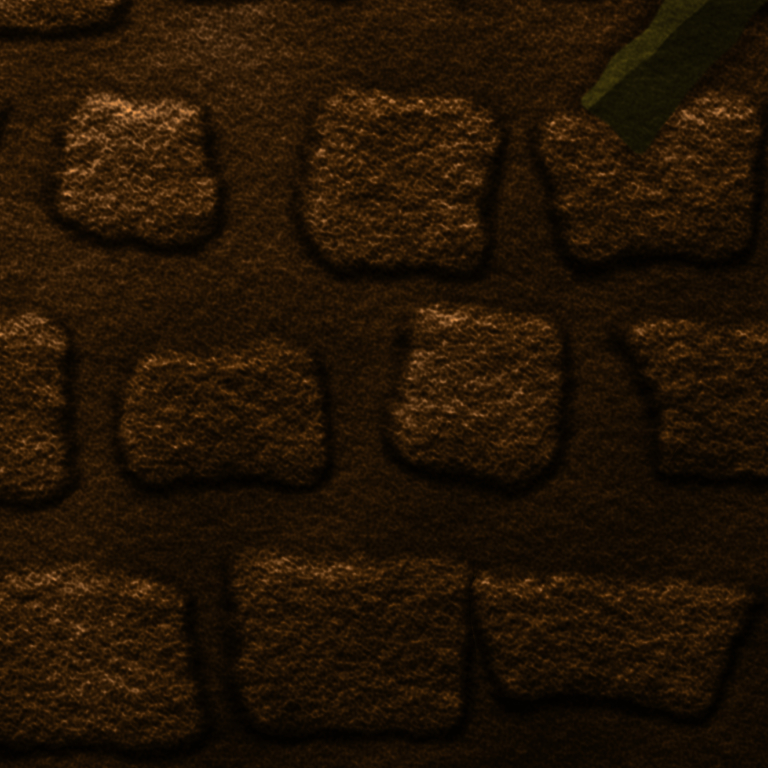
Write a Shadertoy shader that draws this texture.

```glsl
const vec2  CELL = vec2(0.335, 0.31);       // spacing of the stones
const vec2  STONE_MIN = vec2(0.26, 0.25);   // half sizes, in cells
const vec2  STONE_MAX = vec2(0.47, 0.42);
const vec2  JITTER = vec2(0.07, 0.16);
const float TILT = 0.16;
const float OUTLINE_WARP = 0.028;
const float OUTLINE_CHIP = 0.009;
const vec2  LIGHT_DIR = vec2(-0.20, 0.98);
const float BASE_TONE = 0.138;
const float STONE_RELIEF = 2.7;
const float MORTAR_RELIEF = 1.5;
const float SPECKLE = 0.55;
const vec3  BROWN = vec3(1.0, 0.56, 0.12);
const vec3  TAN = vec3(1.0, 0.65, 0.33);
const vec3  OLIVE = vec3(0.92, 0.78, 0.16);
const vec2  SHARD_CENTER = vec2(0.885, 0.945);
const vec2  SHARD_AXIS = vec2(0.65, 0.76);
const vec2  SHARD_HALF = vec2(0.145, 0.052);

vec2 hash2(vec2 p) {
    uvec2 v = uvec2(ivec2(floor(p)) + 4096);
    for (int i = 0; i < 2; i++) {
        v = v * 1664525u + 1013904223u;
        v.x += v.y * 1664525u;
        v.y += v.x * 1664525u;
        v ^= v >> 16u;
    }
    return vec2(v & 0xffffu) / 65535.0;
}

float cornerSlope(vec2 corner, vec2 offset) {
    float a = 6.2832 * hash2(corner).x;
    return dot(vec2(cos(a), sin(a)), offset);
}

float gradientNoise(vec2 p) {
    vec2 i = floor(p), f = p - i;
    vec2 u = f * f * f * (f * (f * 6.0 - 15.0) + 10.0);
    vec2 e = vec2(1.0, 0.0);
    float low  = mix(cornerSlope(i, f), cornerSlope(i + e, f - e), u.x);
    float high = mix(cornerSlope(i + e.yx, f - e.yx), cornerSlope(i + 1.0, f - 1.0), u.x);
    return mix(low, high, u.y);
}

float roundBox(vec2 q, vec2 halfSize, float radius) {
    vec2 d = abs(q) - halfSize + radius;
    return length(max(d, 0.0)) + min(max(d.x, d.y), 0.0) - radius;
}

// Signed distance to the nearest stone in staggered rows
float stoneDistance(vec2 p) {
    p += OUTLINE_WARP * vec2(gradientNoise(p * 7.0), gradientNoise(p * 7.0 + 40.0));
    p += OUTLINE_CHIP * vec2(gradientNoise(p * 31.0), gradientNoise(p * 31.0 + 80.0));
    float nearest = 1.0;
    for (int y = -1; y <= 1; y++) {
        float row = floor(p.y / CELL.y) + float(y);
        float shift = hash2(vec2(row, 71.0)).x;
        for (int x = -1; x <= 1; x++) {
            float col = floor(p.x / CELL.x + shift) + float(x);
            vec2 id = vec2(col, row);
            vec2 place = hash2(id + 13.0), size = hash2(id + 207.0), form = hash2(id + 431.0);
            vec2 q = p - CELL * (id + vec2(0.5 - shift, 0.5) + JITTER * (place - 0.5));
            float a = TILT * (form.x - 0.5);
            q = vec2(q.x + a * q.y, q.y - a * q.x);
            q.x *= 1.0 + 1.6 * (form.y - 0.5) * q.y / CELL.y;
            vec2 halfSize = CELL * mix(STONE_MIN, STONE_MAX, size);
            nearest = min(nearest, roundBox(q, halfSize, mix(0.025, 0.065, form.y)));
        }
    }
    return nearest;
}

// Rough surface, coarse pits to fine grit
float surfaceHeight(vec2 p) {
    p = vec2(p.x + 0.35 * p.y, p.y - 0.15 * p.x);
    return 0.75 * gradientNoise(p * 21.0) + 0.55 * gradientNoise(p * 46.0 + 9.0)
         + 0.36 * gradientNoise(p * 92.0 + 23.0) + 0.22 * gradientNoise(p * 175.0 + 51.0);
}

void mainImage(out vec4 fragColor, in vec2 fragCoord) {
    vec2 p = fragCoord / iResolution.y;

    // Stone outline and the direction its edge faces
    float d = stoneDistance(p);
    vec2 e = vec2(0.004, 0.0);
    vec2 slope = vec2(stoneDistance(p + e), stoneDistance(p + e.yx)) - d;
    float facing = dot(slope / max(length(slope), 0.0005), LIGHT_DIR);
    float stone = smoothstep(0.010, -0.012, d);

    // Olive shard leaning over the wall
    vec2 q = p - SHARD_CENTER;
    q = vec2(dot(q, SHARD_AXIS), dot(q, vec2(-SHARD_AXIS.y, SHARD_AXIS.x)));
    q += 0.012 * gradientNoise(p * 16.0);
    float shardDist = roundBox(q, SHARD_HALF, 0.012);
    float shard = smoothstep(0.003, -0.003, shardDist);

    // Logarithmic exposure: lamp falloff, patches and grit
    float relief = surfaceHeight(p) - surfaceHeight(p + LIGHT_DIR * 0.0042);
    float patches = gradientNoise(p * 5.0 + 17.0);
    float speckle = gradientNoise(p * 210.0) + 0.5 * gradientNoise(p * 120.0 + 5.0);
    float lamp = 0.85 * (p.y - 0.5) - 0.40 * (p.x - 0.5);
    float tone = lamp + 0.55 * patches + SPECKLE * speckle;
    tone += relief * mix(MORTAR_RELIEF, STONE_RELIEF, stone);
    tone += mix(-0.20, 0.18, stone);

    // Lit upper rims, shaded undersides and dark creases
    float rim = exp(-pow((d + 0.014) / 0.016, 2.0));
    float under = smoothstep(-0.055, 0.0, d) * smoothstep(0.022, 0.004, d);
    float crease = exp(-pow((d - 0.006) / 0.010, 2.0));
    tone += 0.50 * rim * max(facing, 0.0);
    tone -= 0.50 * under * max(-facing, 0.0);
    tone -= crease * mix(1.15, 0.25, smoothstep(-0.5, 0.9, facing));

    // Shard facets and the shadow around it
    float facet = smoothstep(0.014, 0.020, q.y + 0.12 * q.x);
    float shardTone = mix(-0.45, 0.35, facet) + 0.9 * relief + 0.4 * patches + 0.25 * speckle;
    tone -= 0.55 * smoothstep(0.035, 0.0, shardDist);
    tone = mix(tone, shardTone, shard);

    // Warm colour, paler in the brightest light
    float value = BASE_TONE * exp(tone);
    value = value / (1.0 + 0.25 * value * value);
    float pale = smoothstep(0.20, 0.55, value + 0.12 * patches + 0.08 * lamp);
    vec3 tint = mix(mix(BROWN, TAN, pale), OLIVE, shard);
    fragColor = vec4(clamp(value * tint, 0.0, 1.0), 1.0);
}
```
